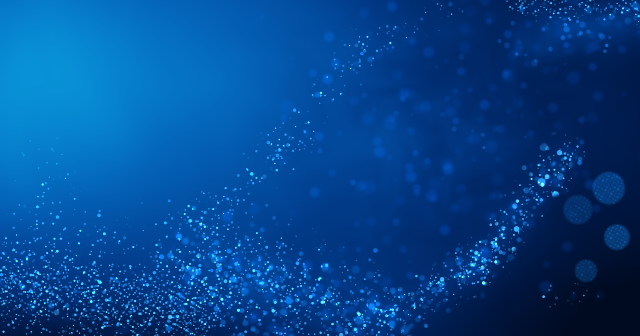
Give the GLSL for this background, as a Shadertoy shader.

```glsl
// Deep blue backdrop with a bright upper-left glow and drifting luminous dust.
// Gaussian lights set one brightness level that is tinted to blue; hashed cells
// scatter specks and soft discs, thinned out by the distance to a few streams.

const vec3 AZURE = vec3(0.01, 0.27, 0.62);
const vec3 SKY = vec3(0.08, 0.53, 0.85);
const vec3 AQUA = vec3(0.38, 0.85, 0.92);

vec4 hash4(vec2 p) {
    vec4 q = fract(p.xyxy * vec4(0.1031, 0.1030, 0.0973, 0.1099));
    q += dot(q, q.wzxy + 33.33);
    return fract((q.xxyz + q.yzzw) * q.zywx);
}

float glow(vec2 p, vec2 center, vec2 radius) {
    vec2 d = (p - center) / radius;
    return exp(-dot(d, d));
}

// Soft streak around the segment from a to b
float stream(vec2 p, vec2 a, vec2 b, float width) {
    vec2 ab = b - a;
    float t = clamp(dot(p - a, ab) / dot(ab, ab), 0.0, 1.0);
    float d = length(p - a - ab * t) / width;
    return exp(-d * d);
}

float disc(vec2 p, vec2 center, float radius, float blur) {
    return 1.0 - smoothstep(radius - blur, radius + blur, length(p - center));
}

// Cloudy variation from warped, layered sines
float haze(vec2 p) {
    float sum = 0.0, amp = 0.5;
    for (int i = 0; i < 4; i++) {
        p = mat2(0.8, 0.6, -0.6, 0.8) * p * 1.7 + 1.3;
        p += 0.5 * sin(p.yx * 1.3);
        sum += amp * sin(p.x) * sin(p.y);
        amp *= 0.65;
    }
    return sum;
}

// One speck per cell; radius and blur are fractions of a cell
float specks(vec2 p, float cells, float radius, float blur, float density, float seed) {
    vec2 g = mat2(0.87, 0.49, -0.49, 0.87) * p * cells + seed * 7.31;
    vec2 id = floor(g);
    vec4 h = hash4(id + seed * 19.0 + 60.0);
    float keep = hash4(id + seed * 31.0 + 140.0).x + 0.01;
    float r = radius * mix(0.5, 1.0, h.z * h.z);
    float soft = max(blur * r, 0.6 * cells / iResolution.y);
    vec2 center = mix(vec2(r + soft), vec2(1.0 - r - soft), h.xy);
    float shape = disc(fract(g), center, r, soft);
    return shape * smoothstep(keep, keep + 0.06, density) * mix(0.3, 1.0, h.w * h.w);
}

vec3 tint(float level) {
    return vec3(0.1 * level * level, level, 0.98 * (1.0 - exp(-3.4 * level)));
}

void mainImage(out vec4 fragColor, in vec2 fragCoord) {
    vec2 p = fragCoord / iResolution.y;

    // Streams that carry the dust
    float rise = stream(p, vec2(0.60, 0.36), vec2(0.86, 0.57), 0.065)
               + stream(p, vec2(0.86, 0.57), vec2(1.08, 0.86), 0.06)
               + stream(p, vec2(1.08, 0.86), vec2(1.34, 0.97), 0.04);
    float drift = stream(p, vec2(0.0, 0.14), vec2(0.55, 0.06), 0.11);
    float pool = stream(p, vec2(0.62, 0.20), vec2(1.05, 0.06), 0.13);
    float sweep = stream(p, vec2(1.17, 0.06), vec2(1.42, 0.21), 0.055)
                + stream(p, vec2(1.42, 0.21), vec2(1.68, 0.53), 0.05);
    float crest = stream(p, vec2(1.55, 1.0), vec2(1.91, 0.99), 0.045);
    float crestGlow = stream(p, vec2(1.60, 0.88), vec2(1.91, 0.96), 0.08);
    float column = stream(p, vec2(0.13, 0.55), vec2(0.18, 0.25), 0.09);
    float depths = glow(p, vec2(1.38, 0.60), vec2(0.42, 0.40));
    float tip = glow(p, vec2(1.66, 0.50), vec2(0.10, 0.09));

    // Backdrop light, with shade in the lower corners
    float level = 0.07
        + 0.46 * glow(p, vec2(0.04, 0.76), vec2(0.74, 0.52))
        + 0.125 * glow(p, vec2(1.02, 0.55), vec2(0.80, 0.60))
        + 0.05 * glow(p, vec2(0.85, 1.0), vec2(0.40, 0.30))
        - 0.06 * glow(p, vec2(1.80, 0.05), vec2(0.42, 0.34))
        - 0.06 * glow(p, vec2(0.10, -0.04), vec2(0.65, 0.16))
        + 0.05 * pool + 0.04 * sweep + 0.08 * crestGlow;
    level *= 1.0 + 0.08 * haze(p * 2.4)
           + 0.20 * haze(p * 7.0) * (pool + depths + crestGlow);
    vec3 color = tint(max(level, 0.04));

    // Faint discs far out of focus, then nearer ones
    for (int i = 0; i < 3; i++) {
        float s = float(i);
        float far = 0.55 * depths + 0.8 * pool + 0.6 * crestGlow + 0.5 * sweep + 0.2 * drift;
        color += AZURE * 0.25 * specks(p, 10.0 + 4.0 * s, 0.28, 0.55, far, 1.0 + s);
        float near = 0.55 * pool + 0.28 * sweep + 0.05 * rise + 0.30 * crestGlow
                   + 0.05 * depths + 0.12 * drift;
        color += SKY * 0.50 * specks(p, 23.0 + 7.0 * s, 0.30, 0.4, near, 5.0 + s);
        float lit = 0.28 * tip + 0.10 * sweep + 0.05 * pool + 0.015 * depths;
        color += mix(SKY, AQUA, 0.5) * 0.85 * specks(p, 18.0 + 3.0 * s, 0.28, 0.2, lit, 30.0 + s);
    }

    // Zigzag of large grainy discs at the right
    float grain = 0.75 + 0.7 * specks(p, 95.0, 0.35, 0.5, 1.1, 9.0);
    for (int i = 0; i < 4; i++) {
        float s = float(i);
        float side = 1.0 - 2.0 * mod(s, 2.0);
        vec2 center = vec2(1.76 + 0.052 * side + 0.012 * s, 0.44 - 0.055 * s - 0.009 * s * s);
        float r = 0.048 - 0.005 * s;
        color += SKY * (0.26 + 0.07 * side + 0.03 * s) * grain * disc(p, center, r, 0.005);
    }

    // Fine sparkling dust
    for (int i = 0; i < 4; i++) {
        float s = float(i);
        float fine = 0.50 * drift + 0.22 * pool + 0.10 * rise + 0.26 * sweep
                   + 0.40 * crest + 0.06 * column
                   + 0.07 * stream(p, vec2(0.0, 0.28), vec2(0.85, 0.24), 0.14)
                   + 0.15 * glow(p, vec2(1.67, 0.12), vec2(0.09, 0.04));
        color += mix(SKY, AQUA, 0.3 + 0.23 * s) * 1.05
               * specks(p, 48.0 + 13.0 * s, 0.26, 0.35, fine, 12.0 + s);
        float bright = 0.14 * sweep + 0.04 * rise + 0.08 * pool + 0.05 * drift + 0.06 * crest;
        color += AQUA * 1.1 * specks(p, 29.0 + 5.0 * s, 0.24, 0.3, bright, 20.0 + s);
    }

    fragColor = vec4(clamp(color, 0.0, 1.0), 1.0);
}
```
